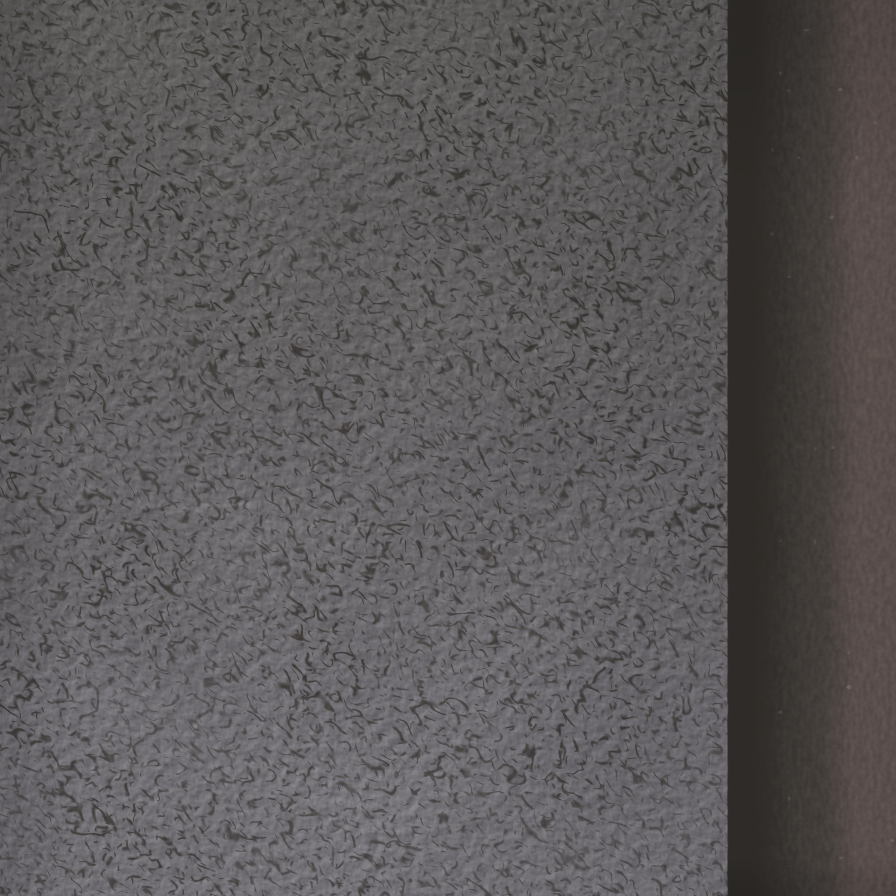
This texture is drawn by a Shadertoy shader. Its source:

```glsl
// A grey plaster wall with fine broken cracks, ending at a dark recess and a brown side wall.
// Cracks are zero lines of warped gradient noise, cut into short pieces by a second noise;
// smooth gradients give the light, and stretched noise gives the grain of the side wall.

const float WALL_EDGE = 0.812;       // right end of the plaster
const float CRACK_SCALE = 58.0;      // noise cells across the canvas
const float CRACK_WIDTH = 0.15;      // in noise value
const float CRACK_DEPTH = 0.43;      // darkening at the crack centre
const float RELIEF = 0.060;          // strength of side-lit bumps
const float GRAIN = 0.055;           // fine mottling
const vec3 PLASTER_TOP = vec3(0.375, 0.367, 0.365);
const vec3 PLASTER_LOW = vec3(0.455, 0.445, 0.467);
const vec3 CRACK_TINT = vec3(0.96, 1.0, 1.10);
const vec3 RECESS_DARK = vec3(0.182, 0.170, 0.157);
const vec3 RECESS_MID = vec3(0.258, 0.239, 0.225);
const vec3 SIDE_BROWN = vec3(0.350, 0.306, 0.295);

uint hashBits(ivec2 cell) {
    uint h = uint(cell.x) * 1597u ^ uint(cell.y) * 51749u;
    h = (h ^ (h >> 15)) * 73529u;
    h = (h ^ (h >> 13)) * 90439u;
    return h ^ (h >> 16);
}

float hash(ivec2 cell) {
    return float(hashBits(cell) & 65535u) / 65535.0;
}

float cornerSlope(ivec2 cell, vec2 offset) {
    float angle = 6.2832 * hash(cell);
    return dot(vec2(cos(angle), sin(angle)), offset);
}

// Gradient noise, about -0.7 to 0.7.
float noise(vec2 p) {
    ivec2 i = ivec2(floor(p));
    vec2 f = fract(p);
    vec2 w = f * f * f * (f * (f * 6.0 - 15.0) + 10.0);
    float low = mix(cornerSlope(i, f),
                    cornerSlope(i + ivec2(1, 0), f - vec2(1, 0)), w.x);
    float high = mix(cornerSlope(i + ivec2(0, 1), f - vec2(0, 1)),
                     cornerSlope(i + ivec2(1, 1), f - vec2(1, 1)), w.x);
    return mix(low, high, w.y);
}

float fbm(vec2 p) {
    float sum = 0.0, gain = 1.0;
    for (int i = 0; i < 3; i++) {
        sum += gain * noise(p);
        p = p * 2.03 + 17.3;
        gain *= 0.5;
    }
    return sum;
}

// One layer of short, wandering cracks that lean down to the right.
float cracks(vec2 p, float scale, float seed) {
    vec2 q = mat2(0.8, 0.6, -0.6, 0.8) * p * scale * vec2(1.0, 1.0);
    q *= vec2(0.8, 1.15);
    q += 0.55 * vec2(noise(q * 0.8 + seed), noise(q * 0.8 + seed + 41.0));
    float line = 1.0 - smoothstep(0.02, CRACK_WIDTH, abs(noise(q + seed)));
    float pieces = smoothstep(-0.02, 0.24, noise(q * 1.25 + seed + 83.0));
    return line * pieces;
}

// Soft raised stroke between two points.
float stroke(vec2 p, vec2 a, vec2 b, float width) {
    vec2 d = b - a;
    float t = clamp(dot(p - a, d) / dot(d, d), 0.0, 1.0);
    return 1.0 - smoothstep(0.0, width, length(p - a - t * d));
}

vec3 plaster(vec2 p) {
    // Light falls off to the top and the far left, and a little to the right.
    vec3 col = mix(PLASTER_LOW, PLASTER_TOP, smoothstep(-0.05, 1.0, p.y));
    col *= 1.0 - 0.10 * (1.0 - smoothstep(0.0, 0.10, p.x));
    col *= 1.0 - 0.07 * smoothstep(0.45, WALL_EDGE, p.x);
    col *= 1.0 + 0.055 * fbm(p * 5.0 + 3.0);

    // Bumps lit from the upper left.
    vec2 toLight = vec2(-0.0022, 0.0026);
    float bump = fbm(p * 75.0 + 9.0) - fbm((p + toLight) * 75.0 + 9.0);
    col *= 1.0 + RELIEF * 4.0 * bump + GRAIN * noise(p * 210.0);

    // Cracks grow denser in patches.
    float density = 0.85 + 0.55 * noise(p * 7.0 + 29.0);
    float c = max(cracks(p, CRACK_SCALE, 5.0), 0.85 * cracks(p, CRACK_SCALE * 1.45, 61.0));
    col *= 1.0 - CRACK_DEPTH * clamp(c * density, 0.0, 1.0) * CRACK_TINT;

    // Trowel mark on the left.
    vec2 wobble = vec2(0.0, 0.004 * noise(p * 40.0));
    float mark = stroke(p + wobble, vec2(0.180, 0.429), vec2(0.225, 0.431), 0.004)
               + stroke(p + wobble, vec2(0.225, 0.437), vec2(0.275, 0.436), 0.004);
    return col + 0.06 * mark;
}

vec3 sideWall(vec2 p) {
    float x = p.x + 0.008 * noise(p * vec2(30.0, 9.0));
    vec3 col = mix(RECESS_DARK, RECESS_MID, smoothstep(0.835, 0.915, x));
    col = mix(col, SIDE_BROWN, smoothstep(0.905, 0.965, x));
    col *= 1.0 - 0.10 * smoothstep(0.75, 1.0, p.y) - 0.12 * smoothstep(0.05, 0.0, p.y);
    float rough = smoothstep(0.835, 0.88, p.x);
    float grain = noise(p * vec2(190.0, 75.0)) + 0.7 * noise(p * vec2(240.0, 200.0) + 31.0);
    col *= 1.0 + 0.13 * rough * grain;
    float speck = smoothstep(0.46, 0.62, noise(p * 105.0 + 71.0));
    return col + 0.08 * rough * speck;
}

void mainImage(out vec4 fragColor, in vec2 fragCoord) {
    vec2 p = fragCoord / iResolution.xy;
    float soften = max(0.0012, 0.75 / iResolution.x);
    float edge = WALL_EDGE + 0.0008 * noise(vec2(p.y * 60.0, 4.0));
    float side = smoothstep(edge - soften, edge + soften, p.x);
    fragColor = vec4(mix(plaster(p), sideWall(p), side), 1.0);
}
```
